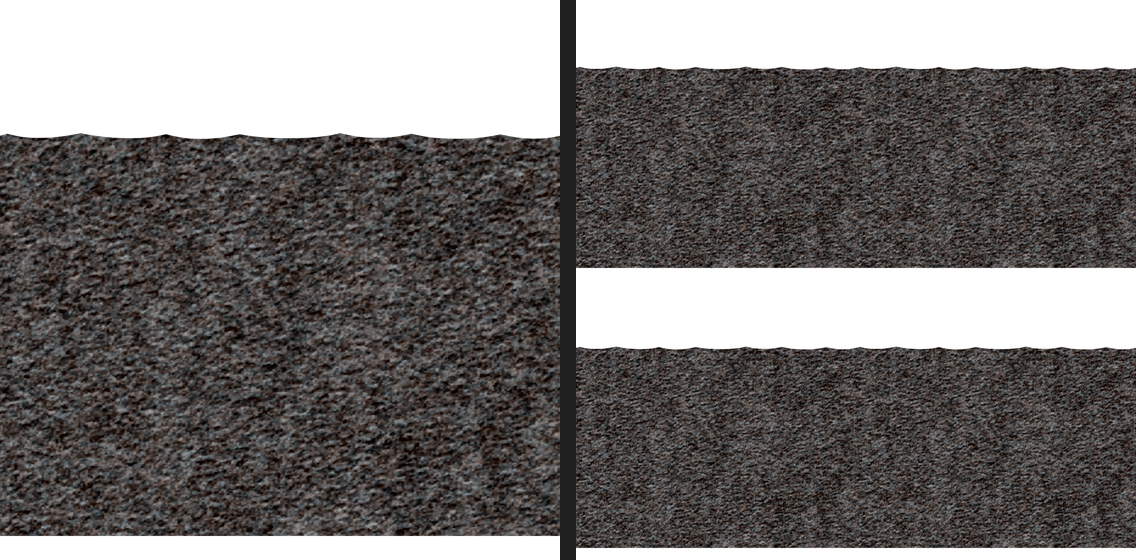
Left, the tile; right, the same tile 2 across and 2 down.
Reproduce this texture procedurally as a Shadertoy shader.

```glsl
const float TAU = 6.2831853;

// Colours
const vec3 DARK_PIT   = vec3(0.140, 0.112, 0.102);
const vec3 PALE_GRAIN = vec3(0.420, 0.412, 0.412);
const vec3 WARM_SHIFT = vec3(0.036, -0.006, -0.026);
const vec3 BACKDROP   = vec3(1.0);

// Slab outline, in canvas units
const float BASE_EDGE  = 0.043;
const float TOP_EDGE   = 0.753;
const float CHIP_RISE  = 0.008;
const float CHIP_COUNT = 7.0;

// Cells across and up the canvas, and whole cells of slant per tile
const vec2 FINE_CELLS   = vec2(230.0, 290.0);
const vec2 CLUMP_CELLS  = vec2(92.0, 150.0);
const vec2 PATCH_CELLS  = vec2(34.0, 50.0);
const vec2 BROAD_CELLS  = vec2(7.0, 8.0);
const vec2 STREAK_CELLS = vec2(56.0, 6.0);
const float FINE_SLANT  = 45.0;
const float CLUMP_SLANT = 30.0;
const float PATCH_SLANT = 8.0;

// Strength of each layer
const float SOFTNESS    = 4.0;
const float MEAN_TONE   = 0.445;
const float FINE_TONE   = 0.56;
const float CLUMP_TONE  = 0.36;
const float RELIEF_TONE = 0.32;
const float RELIEF_STEP = 0.0045;
const float PATCH_TONE  = 0.20;
const float BROAD_TONE  = 0.11;
const float STREAK_TONE = 0.12;

// Pale mineral spot
const vec2  SPOT_CENTRE = vec2(0.932, 0.692);
const float SPOT_RADIUS = 0.022;
const float SPOT_TONE   = 0.38;

vec4 hash4(vec2 p) {
    vec4 q = fract(p.xyxy * vec4(0.1031, 0.1030, 0.0973, 0.1099));
    q += dot(q, q.wzxy + 33.33);
    return fract((q.xxyz + q.yzzw) * q.zywx);
}

// Soft cellular noise on a slanted grid that wraps: x is tone, y is tint, both -1 to 1
vec2 cellNoise(vec2 uv, vec2 cells, float slant) {
    vec2 p = uv * cells - vec2(0.0, slant * uv.x);
    vec2 home = floor(p);
    vec2 sum = vec2(0.0);
    float total = 0.0;
    for (int j = -1; j <= 1; j++) {
        for (int i = -1; i <= 1; i++) {
            vec2 cell = home + vec2(i, j);
            vec2 id = cell;
            id -= floor((id.x + 0.5) / cells.x) * vec2(cells.x, -slant);
            id.y -= floor((id.y + 0.5) / cells.y) * cells.y;
            vec4 rnd = hash4(id + cells);
            vec2 offset = cell + 0.15 + 0.7 * rnd.xy - p;
            float weight = exp(-SOFTNESS * dot(offset, offset));
            sum += weight * (2.0 * rnd.zw - 1.0);
            total += weight;
        }
    }
    return sum / total;
}

vec3 stone(vec2 uv) {
    vec2 fine  = cellNoise(uv, FINE_CELLS, FINE_SLANT);
    vec2 clump = cellNoise(uv, CLUMP_CELLS, CLUMP_SLANT);
    vec2 patches = cellNoise(uv, PATCH_CELLS, PATCH_SLANT);
    float broad  = cellNoise(uv, BROAD_CELLS, 0.0).x;
    float streak = cellNoise(uv, STREAK_CELLS, 0.0).x;

    // Light from above brightens the upper flank of each clump
    vec2 above = uv + vec2(0.0, RELIEF_STEP);
    float relief = clump.x - cellNoise(above, CLUMP_CELLS, CLUMP_SLANT).x;

    float tone = MEAN_TONE + FINE_TONE * fine.x + CLUMP_TONE * clump.x
               + RELIEF_TONE * relief + PATCH_TONE * patches.x
               + BROAD_TONE * broad + STREAK_TONE * streak;

    // The spot's ragged rim follows the clumps
    vec2 toSpot = uv - SPOT_CENTRE;
    toSpot -= floor(toSpot + 0.5);
    float spot = length(toSpot) / SPOT_RADIUS + 0.5 * clump.y;
    tone += SPOT_TONE * (1.0 - smoothstep(0.2, 1.3, spot));

    float tint = 0.8 * clump.y + 0.5 * fine.y + 0.2 * patches.y;
    return mix(DARK_PIT, PALE_GRAIN, clamp(tone, -0.35, 1.7)) + WARM_SHIFT * tint;
}

// Height of the chipped upper edge: shallow hollows between narrow crests
float topEdge(float x) {
    float phase = CHIP_COUNT * x - 0.12 + 0.08 * sin(TAU * 3.0 * x) + 0.1 * sin(TAU * x);
    float crest = pow(1.0 - abs(sin(0.5 * TAU * phase)), 1.2);
    return TOP_EDGE + CHIP_RISE * crest + 0.001 * sin(TAU * 2.0 * x);
}

void mainImage(out vec4 fragColor, in vec2 fragCoord) {
    vec2 uv = fragCoord / iResolution.xy;
    float soft = 0.75 / iResolution.y;
    float inside = min(uv.y - BASE_EDGE, topEdge(uv.x) - uv.y);
    float cover = smoothstep(-soft, soft, inside);
    fragColor = vec4(mix(BACKDROP, stone(uv), cover), 1.0);
}
```
